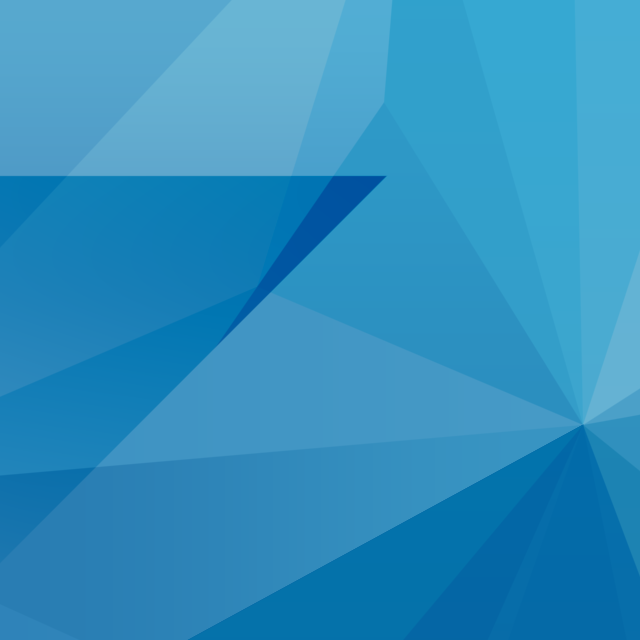
A WebGL 2 fragment shader for this background:

```glsl
#version 300 es
precision highp float;

uniform vec2 u_resolution;
out vec4 fragColor;

// Smooth coverage of the half-plane to the right of the line from a to b
float rightOf(vec2 p, vec2 a, vec2 b) {
    vec2 dir = normalize(b - a);
    float dist = dir.y * (p.x - a.x) - dir.x * (p.y - a.y);
    float soft = 0.9 / min(u_resolution.x, u_resolution.y);
    return smoothstep(-soft, soft, dist);
}

// Ray ends around the hub, clockwise from the top
const vec2 rayEnds[11] = vec2[11](
    vec2(0.723, 1.0), vec2(0.898, 1.0), vec2(1.0, 0.609), vec2(1.0, 0.393),
    vec2(1.0, 0.352), vec2(1.0, 0.264), vec2(1.0, 0.099), vec2(0.979, 0.0),
    vec2(0.794, 0.0), vec2(0.762, 0.0), vec2(0.630, 0.0));

const vec3 rayColors[11] = vec3[11](
    vec3(0.23, 0.65, 0.81), vec3(0.29, 0.67, 0.82), vec3(0.39, 0.70, 0.83),
    vec3(0.29, 0.63, 0.79), vec3(0.18, 0.57, 0.75), vec3(0.10, 0.52, 0.71),
    vec3(0.01, 0.44, 0.68), vec3(0.00, 0.425, 0.67), vec3(0.01, 0.435, 0.675),
    vec3(0.00, 0.41, 0.66), vec3(0.00, 0.455, 0.68));

void main() {
    vec2 p = gl_FragCoord.xy / u_resolution;
    vec2 hub = vec2(0.911, 0.336);
    vec2 apex = vec2(0.600, 0.840);
    vec2 knot = vec2(0.402, 0.552);

    // Upper strips, from the left corner to the right sky
    vec3 color = mix(vec3(0.30, 0.59, 0.77), vec3(0.34, 0.66, 0.81), smoothstep(0.6, 1.0, p.y));
    vec3 pale = mix(vec3(0.34, 0.61, 0.78), vec3(0.41, 0.71, 0.83), smoothstep(0.5, 1.0, p.y));
    color = mix(color, pale, rightOf(p, vec2(0.0, 0.613), vec2(0.362, 1.0)));
    vec3 strip = mix(vec3(0.28, 0.61, 0.79), vec3(0.32, 0.68, 0.83), smoothstep(0.6, 1.0, p.y));
    color = mix(color, strip, rightOf(p, knot, vec2(0.540, 1.0)));
    vec3 sky = mix(vec3(0.21, 0.61, 0.78), vec3(0.19, 0.63, 0.80), p.y);
    color = mix(color, sky, rightOf(p, apex, vec2(0.613, 1.0)));

    // Facet between knot, apex and hub
    float center = rightOf(p, knot, apex) * rightOf(p, apex, hub);
    vec3 centerColor = mix(vec3(0.17, 0.56, 0.75), vec3(0.18, 0.60, 0.78), smoothstep(0.35, 0.85, p.y));
    color = mix(color, centerColor, center);

    // Lower left facets
    float lower = rightOf(p, vec2(0.0, 0.380), knot) * rightOf(p, knot, hub);
    vec3 lowerColor = mix(vec3(0.24, 0.57, 0.76), vec3(0.28, 0.61, 0.78), p.x);
    color = mix(color, lowerColor, lower);
    vec3 floorColor = mix(vec3(0.16, 0.49, 0.70), vec3(0.22, 0.58, 0.76), smoothstep(0.0, 0.85, p.x));
    color = mix(color, floorColor, rightOf(p, vec2(0.0, 0.257), hub));
    color += 0.025 * rightOf(p, vec2(0.0, 0.056), vec2(0.124, 0.0));

    // Fan of rays; the lower ones stop at its left edge
    float fanEdge = 1.0 - rightOf(p, hub, vec2(0.294, 0.0));
    for (int i = 0; i < 11; i++) {
        float cover = rightOf(p, hub, rayEnds[i]) * (i < 4 ? 1.0 : fanEdge);
        vec3 tint = rayColors[i] + vec3(-0.04, 0.02, 0.03) * (p.y - 0.5);
        color = mix(color, tint, cover);
    }

    // Triangular shadow, fading toward the lower left
    float shadow = rightOf(p, vec2(0.0, 0.725), vec2(0.604, 0.725))
                 * (1.0 - rightOf(p, vec2(0.0, 0.120), vec2(0.604, 0.725)));
    float depth = 0.4 * p.x + 1.2 * p.y;
    color -= shadow * (depth * vec3(0.34, 0.16, 0.09) + center * vec3(0.0, 0.1, 0.05));

    fragColor = vec4(clamp(color, 0.0, 1.0), 1.0);
}
```
